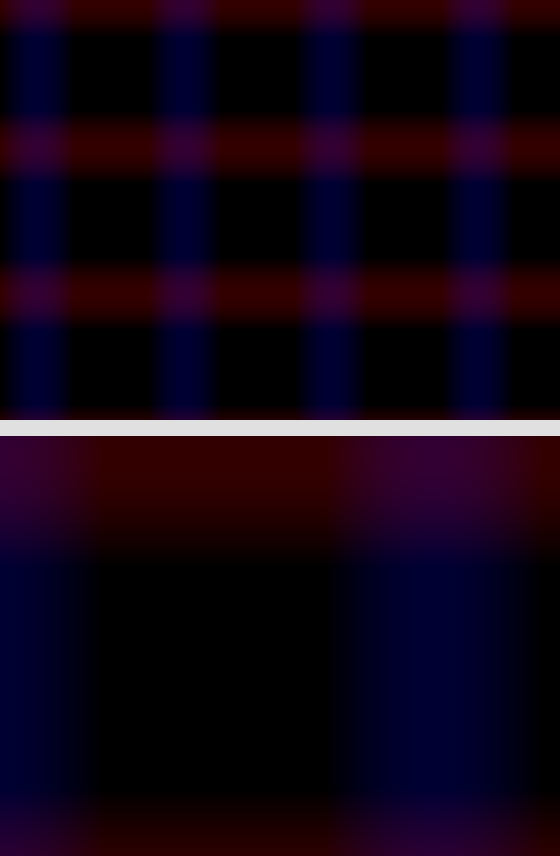
Top, the full canvas; bottom, a detail of the centre.
Write a WebGL 2 fragment shader that draws this pattern.

```glsl
#version 300 es
precision highp float;
// Dark plaid: soft blue columns and soft red rows that add up to purple on black.

// Lengths are in canvas heights.
#define PERIOD 0.349
#define COLUMN_CENTRE 0.091
#define ROW_CENTRE 0.300
#define BLUE vec3(0.0, 0.0, 0.2)
#define RED vec3(0.2, 0.0, 0.0)

uniform vec2 u_resolution;
out vec4 fragColor;

const float TAU = 6.283185;

// Repeating soft band: the positive half of a cosine wave, black between.
float softBand(float position, float centre) {
    return max(cos(TAU * (position - centre) / PERIOD), 0.0);
}

void main() {
    vec2 p = gl_FragCoord.xy / u_resolution.y;

    // Additive mix of both directions over black
    vec3 color = BLUE * softBand(p.x, COLUMN_CENTRE)
               + RED * softBand(p.y, ROW_CENTRE);
    fragColor = vec4(color, 1.0);
}
```
